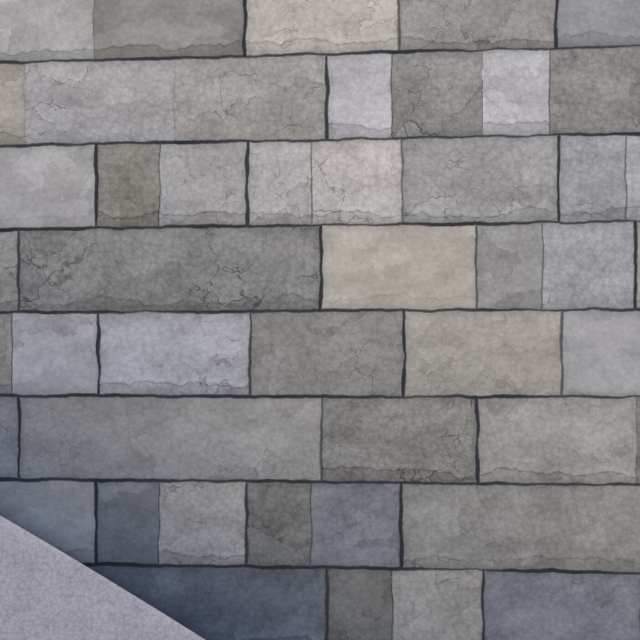
This texture is drawn by a Shadertoy shader. Its source:

```glsl
#define BLOCK_WIDTH 0.234
#define JOINT_WIDTH 0.0027
#define LIP_HEIGHT 0.017
#define GRAIN 0.11
#define DARK_STONE vec3(0.46, 0.455, 0.455)
#define LIGHT_STONE vec3(0.725, 0.705, 0.695)
#define JOINT_COLOR vec3(0.17, 0.18, 0.20)
#define SHADE_TINT vec3(0.58, 0.65, 0.79)
#define RAMP_COLOR vec3(0.585, 0.575, 0.625)

vec2 hash2(vec2 p) {
    vec3 q = fract(p.xyx * vec3(0.1031, 0.1030, 0.0973));
    q += dot(q, q.yzx + 33.33);
    return fract((q.xx + q.yz) * q.zy);
}

// Cellular noise: nearest distance, second distance, cell value
vec3 cells(vec2 p) {
    vec2 base = floor(p);
    vec3 result = vec3(8.0, 8.0, 0.0);
    for (int j = -1; j <= 1; j++)
    for (int i = -1; i <= 1; i++) {
        vec2 cell = base + vec2(i, j);
        vec2 h = hash2(cell + 17.0);
        float d = length(cell + h - p);
        if (d < result.x) result = vec3(d, result.x, h.x);
        else result.y = min(result.y, d);
    }
    return result;
}

// Layered sines, roughly -1 to 1
float ripple(vec2 p) {
    float sum = 0.0, amp = 0.5;
    for (int i = 0; i < 5; i++) {
        p = mat2(0.8, -0.6, 0.6, 0.8) * p + 1.3;
        sum += amp * sin(p.x + 1.6 * sin(p.y));
        p *= 1.9;
        amp *= 0.6;
    }
    return sum;
}

float line(float dist, float halfWidth, float soft) {
    return 1.0 - smoothstep(halfWidth - soft, halfWidth + soft, dist);
}

// How open the joint on the left side of a block is
float openness(vec2 block) {
    return smoothstep(0.13, 0.75, hash2(block + 31.0).x);
}

void mainImage(out vec4 fragColor, in vec2 fragCoord) {
    vec2 uv = fragCoord / iResolution.xy;
    float soft = max(0.0017, 0.8 / iResolution.y);
    vec2 p = uv + 0.0018 * vec2(ripple(uv * 45.0), ripple(uv * 45.0 + 9.0));

    // Courses fan out slightly towards the right
    float pitch = mix(0.1302, 0.1372, p.x);
    float course = (1.0 - p.y - mix(0.0977, 0.0716, p.x)) / pitch;
    float row = floor(course);
    float below = fract(course) * pitch;
    float above = pitch - below;

    // Half-offset blocks, widening slightly towards the right
    float s = (p.x - 0.15) / BLOCK_WIDTH;
    float u = s - 0.0094 * s * s + 0.5 * (1.0 - mod(row, 2.0));
    u += 0.05 * (hash2(vec2(row, 5.0)).x - 0.5);
    vec2 block = vec2(floor(u), row);
    float across = fract(u);
    float openLeft = openness(block);
    float openRight = openness(block + vec2(1.0, 0.0));

    // Closed joints merge two blocks; some blocks are cut in two
    vec2 id = block - vec2(openLeft < 0.01 ? 1.0 : 0.0, 0.0);
    float split = step(0.88, hash2(block + 71.0).y);
    id.x += 0.37 * split * step(0.42, across);
    vec2 h = hash2(id * 7.3 + 43.0);
    vec2 k = hash2(id * 5.1 + 91.0);

    // Block tone and hue
    float tone = 0.75 * h.x + 0.5 * (uv.y - 0.35);
    vec3 color = mix(DARK_STONE, LIGHT_STONE, clamp(tone, -0.1, 1.0));
    color += (h.y - 0.5) * vec3(0.025, 0.005, -0.045);

    // Broken facets, cracks and stains
    vec2 q = mat2(0.9, -0.4, 0.4, 0.9) * uv * vec2(13.0, 22.0) + id * 3.7;
    vec3 facet = cells(q + 0.45 * vec2(ripple(uv * 30.0), ripple(uv * 30.0 + 4.0)));
    float patches = smoothstep(0.0, 0.6, ripple(uv * 14.0 + id * 2.0));
    float relief = (facet.z - 0.5) * 0.06;
    relief -= 0.13 * patches * k.x * line(facet.y - facet.x, 0.035, 0.03);
    relief += 0.035 * ripple(uv * vec2(38.0, 65.0) + id);

    // Ragged ledge along the lower edge
    float ledge = LIP_HEIGHT + 0.009 * ripple(vec2(uv.x * 32.0, row * 7.0));
    float ledgeAmount = smoothstep(0.15, 0.75, k.y);
    relief -= ledgeAmount * 0.045 * line(above, ledge, 0.003);
    relief -= ledgeAmount * 0.10 * line(abs(above - ledge), 0.001, 0.0018);
    relief += ledgeAmount * 0.03 * line(abs(above - ledge - 0.006), 0.002, 0.004);

    // Fine grain, stronger on weathered blocks
    float coarse = 0.5 - cells(uv * vec2(85.0, 100.0)).x;
    float fine = 0.5 - cells(uv * 175.0 + 40.0).x;
    color += relief + GRAIN * mix(0.6, 1.3, k.x) * (0.6 * coarse + 0.5 * fine);

    // Horizontal joints, then vertical joints with varying gaps
    float bed = min(below, above);
    float bedRow = floor(course + 0.5);
    float wear = 0.5 + 0.5 * ripple(vec2(uv.x * 13.0, bedRow * 4.3));
    float joint = line(bed, JOINT_WIDTH * mix(0.45, 1.15, wear), soft) * mix(0.6, 0.95, wear);
    float side = min(across, 1.0 - across) * BLOCK_WIDTH;
    float opened = across < 0.5 ? openLeft : openRight;
    float gap = JOINT_WIDTH * mix(0.5, 1.0, opened) * (0.85 + 0.4 * ripple(uv * 40.0 + 2.0));
    joint = max(joint, line(side, gap, soft) * opened * 0.9);
    joint = max(joint, 0.5 * split * line(abs(across - 0.42) * BLOCK_WIDTH, 0.001, soft));
    float halo = max(exp(-bed / 0.006), opened * exp(-side / 0.005));
    color = mix(color * (1.0 - 0.16 * halo), JOINT_COLOR, joint);

    // Cool shade gathering above the ramp
    float rise = 0.805 + 0.58 * uv.x + 0.08 * uv.x * uv.x - (1.0 - uv.y);
    float dist = rise * 0.86;
    color *= mix(vec3(1.0), SHADE_TINT, exp(-max(dist, 0.0) / 0.22));
    color *= 1.0 - 0.25 * exp(-max(dist, 0.0) / 0.012);

    // Speckled ramp in the lower left corner
    vec3 ramp = RAMP_COLOR + GRAIN * (0.5 * coarse + 0.7 * fine) + 0.02 * ripple(uv * 50.0);
    ramp += 0.04 * exp(-abs(dist) / 0.01);
    color = mix(color, ramp, line(dist, 0.0, soft));
    fragColor = vec4(clamp(color, 0.0, 1.0), 1.0);
}
```
